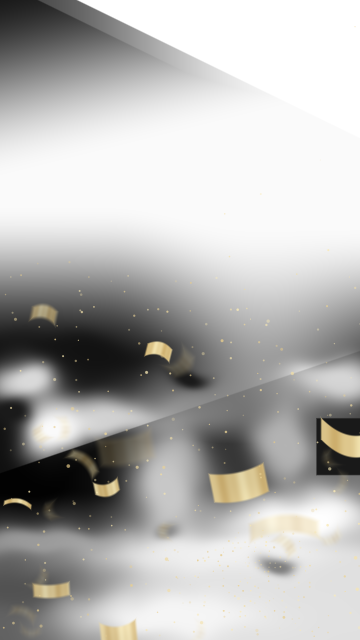
A WebGL 2 fragment shader for this background:

```glsl
#version 300 es
precision highp float;
// Monochrome mist with slanted panels, curled gold confetti and fine glitter.

uniform vec2 u_resolution;
out vec4 outColor;

const vec3 GOLD_DEEP = vec3(0.76, 0.60, 0.30);
const vec3 GOLD_LIGHT = vec3(0.99, 0.93, 0.72);
const vec3 GLITTER = vec3(0.90, 0.79, 0.53);
const float CANVAS_TOP = 1.778;   // heights are in canvas widths
const float INK = 0.06;           // darkest tone of the mist
const float WARP = 0.04;          // how far noise bends the mist
const float RIBBON_BLUR = 0.012;  // softness of faint ribbons
const int SCRAPS = 12;            // small scattered ribbons

vec2 hash2(vec2 p) {
  vec3 q = fract(p.xyx * vec3(0.1031, 0.1030, 0.0973));
  q += dot(q, q.yzx + 33.33);
  return fract((q.xx + q.yz) * q.zy);
}

float corner(vec2 cell, vec2 f, vec2 offset) {
  return dot(hash2(cell + offset) * 2.0 - 1.0, f - offset);
}

float gradientNoise(vec2 p) {
  vec2 i = floor(p), f = fract(p), u = f * f * (3.0 - 2.0 * f);
  float low = mix(corner(i, f, vec2(0, 0)), corner(i, f, vec2(1, 0)), u.x);
  float high = mix(corner(i, f, vec2(0, 1)), corner(i, f, vec2(1, 1)), u.x);
  return mix(low, high, u.y);
}

float glow(vec2 p, vec2 center, vec2 radius) {
  vec2 d = (p - center) / radius;
  return exp(-dot(d, d));
}

// Soft puff with a flat middle and a long tail
void mist(inout float tone, vec2 p, vec2 center, vec2 radius, float shade) {
  float rest = 1.0 - glow(p, center, radius);
  tone = mix(shade, tone, rest * rest);
}

// Bent strip: a rotated box whose height follows a parabola
void ribbon(inout vec3 col, vec2 p, vec2 center, vec2 size, float angle, float bend, float alpha) {
  float c = cos(angle), s = sin(angle);
  vec2 q = mat2(c, -s, s, c) * (p - center);
  float along = q.x / size.x;
  q.y += bend * (along * along - 0.4);
  vec2 d = abs(q) - size;
  float soft = 1.0 / u_resolution.x + RIBBON_BLUR * (1.0 - alpha);
  float cover = 1.0 - smoothstep(-soft, soft, max(d.x, d.y));
  float sheen = 0.66 + 0.24 * sin(along * 4.0 + center.x * 20.0) + 0.08 * sin(along * 13.0);
  col = mix(col, mix(GOLD_DEEP, GOLD_LIGHT, sheen), cover * alpha);
}

// One jittered speck per grid cell
void glitter(inout vec3 col, vec2 p, float cell, float radius, float density) {
  vec2 id = floor(p / cell);
  vec2 r = hash2(id + cell * 900.0), k = hash2(id + 71.0);
  float size = radius * (0.45 + 0.55 * k.x);
  float d = length(p - (id + 0.2 + 0.6 * r) * cell);
  float soft = 0.7 / u_resolution.x;
  float speck = 1.0 - smoothstep(size - soft, size + soft, d);
  col = mix(col, mix(GLITTER, GOLD_LIGHT, r.x), speck * step(k.y, density) * (0.25 + 0.55 * r.y));
}

float upperMist(vec2 p, vec2 w) {
  float right = exp(-pow((p.x - 0.74) / 0.28, 2.0));
  float ground = mix(INK, 0.58, right * smoothstep(0.45, 0.7, p.y));
  float tone = mix(ground, 0.98, smoothstep(0.77, 1.21, p.y + 0.06 * smoothstep(0.3, 0.7, p.x)));
  tone *= mix(0.09, 1.0, smoothstep(-0.04, 0.5, CANVAS_TOP - p.y + 0.25 * p.x));
  mist(tone, w, vec2(0.20, 0.79), vec2(0.20, 0.05), 0.07);
  mist(tone, w, vec2(0.54, 0.64), vec2(0.16, 0.06), 0.55);
  mist(tone, w, vec2(0.08, 0.72), vec2(0.075, 0.05), 0.85);
  mist(tone, w, vec2(0.30, 0.61), vec2(0.13, 0.045), 0.82);
  mist(tone, w, vec2(0.15, 0.58), vec2(0.07, 0.07), 0.98);
  mist(tone, w, vec2(0.94, 0.715), vec2(0.12, 0.05), 1.0);
  mist(tone, w, vec2(0.03, 0.63), vec2(0.04, 0.03), 0.1);
  mist(tone, w, vec2(0.52, 0.735), vec2(0.045, 0.02), 0.1);
  return tone;
}

float lowerMist(float tone, vec2 p, vec2 w) {
  float inland = smoothstep(0.1, 0.6, p.x);
  tone = max(tone * mix(0.1, 0.85, inland), 0.2 * inland);
  float haze = mix(0.38, 0.88, smoothstep(0.0, 0.55, w.x));
  tone = mix(haze, tone, smoothstep(0.22, 0.42, w.y));
  mist(tone, w, vec2(0.94, 0.46), vec2(0.13, 0.13), 0.45);
  mist(tone, w, vec2(0.47, 0.43), vec2(0.085, 0.14), 0.78);
  mist(tone, w, vec2(0.79, 0.54), vec2(0.06, 0.10), 0.7);
  mist(tone, w, vec2(0.12, 0.27), vec2(0.20, 0.03), 0.6);
  mist(tone, w, vec2(0.06, 0.14), vec2(0.15, 0.05), 0.32);
  mist(tone, w, vec2(0.64, 0.24), vec2(0.26, 0.05), 0.94);
  mist(tone, w, vec2(0.84, 0.34), vec2(0.19, 0.055), 1.0);
  mist(tone, w, vec2(0.48, 0.07), vec2(0.22, 0.05), 0.96);
  mist(tone, w, vec2(0.77, 0.21), vec2(0.04, 0.02), 0.5);
  mist(tone, w, vec2(0.47, 0.31), vec2(0.03, 0.02), 0.55);
  return tone;
}

void main() {
  vec2 p = gl_FragCoord.xy / u_resolution.x;
  float px = 1.0 / u_resolution.x;
  vec2 w = p + WARP * vec2(gradientNoise(p * 8.0), gradientNoise(p * 8.0 + 40.0));

  // Mist on both sides of the rising seam
  float tone = upperMist(p, w);
  float seam = 0.463 + 0.34 * p.x - p.y;
  tone = mix(tone, lowerMist(tone, p, w), smoothstep(-px, px, seam));

  // Translucent band and white panel across the top
  float slope = p.y - CANVAS_TOP + 0.488 * p.x;
  float band = mix(0.26, 0.96, smoothstep(0.0, 0.78, p.x));
  tone = mix(tone, max(tone, band), smoothstep(-px, px, slope - 0.051));
  tone = mix(tone, 1.0, smoothstep(-px, px, slope - 0.104));

  // Dark tile at the right edge
  vec2 tile = abs(p - vec2(0.95, 0.537)) - vec2(0.071, 0.079);
  tone = mix(tone, 0.1, 1.0 - smoothstep(-px, px, max(tile.x, tile.y)));
  vec3 col = vec3(tone);

  // Small scattered ribbons
  for (int i = 0; i < SCRAPS; i++) {
    vec2 a = hash2(vec2(float(i), 5.0)), b = hash2(vec2(float(i), 19.0));
    vec2 size = vec2(0.016 + 0.018 * b.x, 0.007 + 0.008 * b.y);
    ribbon(col, p, a * vec2(1.0, 0.6), size, 6.28 * b.x, 0.01, 0.12 + 0.22 * b.y);
  }

  // Large ribbons
  ribbon(col, p, vec2(0.123, 0.908), vec2(0.034, 0.018), -0.2, 0.012, 0.6);
  ribbon(col, p, vec2(0.442, 0.805), vec2(0.035, 0.018), -0.25, 0.013, 0.95);
  ribbon(col, p, vec2(0.505, 0.766), vec2(0.036, 0.02), 0.8, -0.015, 0.2);
  ribbon(col, p, vec2(0.35, 0.528), vec2(0.075, 0.038), 0.17, -0.01, 0.2);
  ribbon(col, p, vec2(0.665, 0.43), vec2(0.077, 0.04), 0.2, -0.012, 0.88);
  ribbon(col, p, vec2(0.79, 0.315), vec2(0.095, 0.024), 0.05, 0.022, 0.4);
  ribbon(col, p, vec2(0.297, 0.42), vec2(0.034, 0.017), 0.2, -0.012, 0.9);
  ribbon(col, p, vec2(0.05, 0.382), vec2(0.038, 0.006), -0.15, 0.012, 0.95);
  ribbon(col, p, vec2(0.143, 0.137), vec2(0.05, 0.018), 0.05, -0.006, 0.8);
  ribbon(col, p, vec2(0.33, 0.015), vec2(0.05, 0.028), 0.1, -0.015, 0.8);
  ribbon(col, p, vec2(0.235, 0.495), vec2(0.045, 0.012), -0.7, 0.014, 0.45);
  ribbon(col, p, vec2(0.99, 0.557), vec2(0.098, 0.03), 0.0, -0.05, 0.95);

  // Glitter: wide drift and a dense spray near the lower right
  float drift = 1.0 - smoothstep(0.85, 1.14, p.y);
  glitter(col, p, 0.085, 0.005, 0.55 * drift);
  glitter(col, p, 0.047, 0.0032, 0.45 * drift);
  glitter(col, p, 0.014, 0.0026, 0.55 * glow(p, vec2(0.7, 0.19), vec2(0.14, 0.10)));
  outColor = vec4(col, 1.0);
}
```
